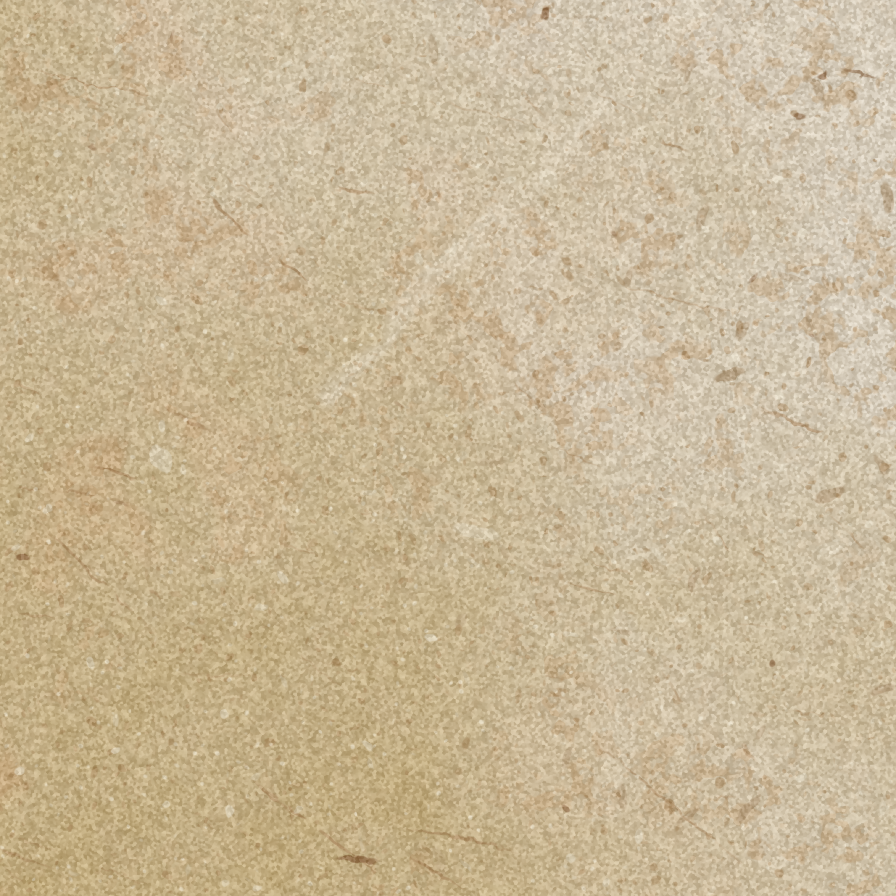
Reproduce this texture procedurally as a three.js fragment shader.

```glsl
// Polished cream limestone with fine grain, shell flecks, thin rusty veins and a pale diagonal streak.
varying vec2 vUv;

vec3 hash3(vec2 p) {
  vec3 q = fract(p.xyx * vec3(0.1031, 0.1030, 0.0973));
  q += dot(q, q.yxz + 33.33);
  return fract((q.xxy + q.yzz) * q.zyx);
}

// Smooth cellular noise: random cell values blended by distance.
float cellular(vec2 p) {
  vec2 cell = floor(p);
  float total = 0.0, weights = 0.0;
  for (int y = -1; y <= 1; y++) {
    for (int x = -1; x <= 1; x++) {
      vec2 id = cell + vec2(x, y);
      vec3 h = hash3(id + 71.0);
      vec2 d = id + h.xy - p;
      float w = exp(-6.0 * dot(d, d));
      total += h.z * w;
      weights += w;
    }
  }
  return total / weights;
}

// Scattered tapered flecks; size is half length and half width on the canvas.
float flecks(vec2 p, float cells, vec2 size, float angle, float spread, float share, float seed) {
  vec2 cell = floor(p * cells);
  float cover = 0.0;
  for (int y = -1; y <= 1; y++) {
    for (int x = -1; x <= 1; x++) {
      vec2 id = cell + vec2(x, y);
      vec3 place = hash3(id + seed);
      vec3 form = hash3(id + seed + 37.0);
      vec2 d = p - (id + 0.15 + 0.7 * place.xy) / cells;
      float a = angle + spread * (form.x - 0.5);
      d = vec2(cos(a) * d.x + sin(a) * d.y, cos(a) * d.y - sin(a) * d.x);
      vec2 extent = size * mix(vec2(0.5), vec2(1.1), form.yz);
      float edge = (length(d / extent) - 1.0) * extent.y;
      float ink = 1.0 - smoothstep(-0.0011, 0.0009, edge);
      cover = max(cover, ink * step(place.z, share) * (0.4 + 0.6 * form.z));
    }
  }
  return cover;
}

// Soft band around a segment.
float streak(vec2 p, vec2 a, vec2 b, float width) {
  vec2 ab = b - a;
  float along = clamp(dot(p - a, ab) / dot(ab, ab), 0.0, 1.0);
  return 1.0 - smoothstep(width * 0.3, width, length(p - a - ab * along));
}

void main() {
  vec2 p = vUv;
  float broad = cellular(p * 4.0 + 3.0) - 0.5;
  float medium = cellular(p * 13.0 + 9.0) - 0.5;
  float small = cellular(p * 48.0) - 0.5;
  float fine = cellular(p * 130.0) - 0.5;
  float grain = cellular(p * 340.0) - 0.5;
  vec2 bent = p + 0.012 * vec2(medium, -medium) + 0.005 * vec2(small, fine);

  // Warm lower left drifting to a pale, greyer upper right
  float waves = sin(p.x * 7.0 + 2.0 * sin(p.y * 4.0)) + sin(p.y * 9.0 - p.x * 5.0 + 1.0);
  float tone = 0.60 + 0.62 * (p.x - 0.5) + 0.44 * (p.y - 0.5);
  tone += 0.05 * waves + 0.30 * broad + 0.17 * medium + 0.14 * small;
  vec3 color = mix(vec3(0.745, 0.655, 0.465), vec3(0.838, 0.800, 0.732), clamp(tone, 0.0, 1.0));
  float blush = smoothstep(-0.1, 0.3, broad + 0.7 * medium) * (1.0 - p.x);
  color += blush * vec3(0.012, -0.012, -0.022);

  // Rusty mottling gathered in patches
  float patches = smoothstep(-0.08, 0.25, medium + 0.5 * broad);
  float mottle = smoothstep(0.02, 0.32, small + 0.7 * fine) * (0.25 + 0.75 * patches);
  color = mix(color, vec3(0.69, 0.54, 0.35), 0.36 * mottle);

  // Pale diagonal streak, broken in places, and a faint upright seam
  float broken = smoothstep(-0.45, 0.15, medium + 0.5 * small);
  float band = streak(bent, vec2(0.37, 0.56), vec2(0.79, 1.01), 0.021) * broken;
  color = mix(color, vec3(0.87, 0.83, 0.75), 0.55 * band);
  float seam = streak(bent, vec2(0.69, 0.10), vec2(0.71, 0.66), 0.035) * broken;
  color = mix(color, vec3(0.85, 0.81, 0.73), 0.28 * seam);

  // Long hairline veins falling to the right
  float veins = flecks(bent, 5.0, vec2(0.10, 0.0018), -0.45, 0.7, 0.5, 11.0);
  veins = max(veins, flecks(bent, 11.0, vec2(0.035, 0.0020), -0.5, 1.1, 0.38, 53.0));
  color = mix(color, vec3(0.62, 0.47, 0.31), 0.55 * veins * smoothstep(-0.35, 0.1, small));

  // Tan shell fragments, thickest towards the upper right
  float shells = flecks(bent, 15.0, vec2(0.017, 0.0055), -0.6, 3.0, 0.24, 101.0);
  color = mix(color, vec3(0.66, 0.56, 0.43), shells * mix(0.15, 0.65, smoothstep(0.3, 0.8, p.x)));
  float dots = flecks(bent, 34.0, vec2(0.0065, 0.0046), 0.0, 6.0, 0.24, 151.0);
  dots = max(dots, flecks(bent, 75.0, vec2(0.0038, 0.0025), -0.5, 3.0, 0.20, 181.0));
  color = mix(color, vec3(0.65, 0.51, 0.34), 0.48 * dots);

  // Few dark brown slivers and rust spots
  float slivers = flecks(bent, 8.0, vec2(0.028, 0.0036), -0.4, 0.6, 0.09, 211.0);
  float rust = flecks(bent, 17.0, vec2(0.007, 0.004), 1.0, 4.0, 0.07, 251.0);
  color = mix(color, vec3(0.50, 0.34, 0.20), 0.75 * max(slivers, rust));

  // Pale calcite chips
  float chips = flecks(bent, 26.0, vec2(0.008, 0.0045), -0.8, 3.0, 0.16, 307.0);
  chips = max(chips, flecks(bent, 7.0, vec2(0.022, 0.011), -0.4, 2.0, 0.06, 353.0));
  chips = max(chips, flecks(p, 85.0, vec2(0.0030, 0.0023), 0.0, 6.0, 0.14, 401.0));
  color = mix(color, vec3(0.89, 0.86, 0.78), 0.62 * chips);

  // Sandy grain over everything
  color += vec3(0.92, 1.0, 1.12) * (0.165 * grain + 0.06 * fine);
  gl_FragColor = vec4(color, 1.0);
}
```
